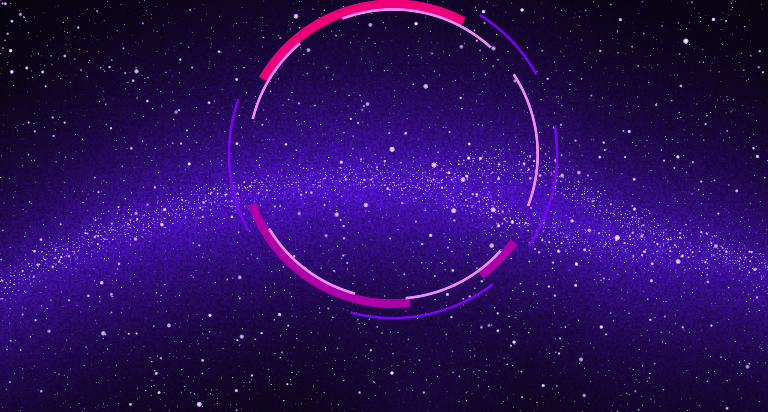
A Shadertoy shader for this background:

```glsl
const vec3 PINK = vec3(0.93, 0.0, 0.48);
const vec3 MAGENTA = vec3(0.68, 0.0, 0.66);
const vec3 LILAC = vec3(0.92, 0.55, 0.98);
const vec3 VIOLET = vec3(0.48, 0.01, 0.98);
const vec2 RING_CENTER = vec2(0.954, 0.626);

// Two-channel hash without sine
vec2 hash22(vec2 p) {
    vec3 q = fract(p.xyx * vec3(0.1031, 0.1030, 0.0973));
    q += dot(q, q.yzx + 33.33);
    return fract((q.xx + q.yz) * q.zy);
}

float bell(float x, float width) {
    return exp(-x * x / (width * width));
}

// Height of the galactic arch and its two branches
float archHeight(float x) {
    return 0.305 + 0.57 * x - 0.31 * x * x + 0.055 * smoothstep(1.55, 1.87, x);
}

float upperBranch(float x) {
    return archHeight(x) + 0.07 * bell(x - 1.29, 0.16);
}

float lowerBranch(float x) {
    return archHeight(x) - 0.08 * bell(x - 1.36, 0.24);
}

float streamDensity(vec2 p, float width) {
    return max(bell(p.y - upperBranch(p.x), width),
               bell(p.y - lowerBranch(p.x), width));
}

// Violet haze around the arch, with a faint pool at the bottom
vec3 nebula(vec2 p, float aspect) {
    float middle = 0.5 * (upperBranch(p.x) + lowerBranch(p.x)) - 0.02;
    float d = length(vec2(p.y - middle, 0.035));
    float side = p.x / aspect * 2.0 - 1.0;
    float light = 0.78 * exp(-d / 0.265) * (1.08 - 0.25 * side * side);
    light += 0.09 * exp(-dot(p - vec2(1.02, 0.0), p - vec2(1.02, 0.0)) / 0.03);
    float grain = hash22(floor(p * 274.0)).x;
    light *= 0.8 + 0.4 * grain;
    return vec3(0.01, 0.01, 0.008) + light * vec3(0.385, 0.07, 1.0);
}

// Jittered stars: rgb colour, alpha coverage
vec4 starLayer(vec2 p, float scale, float seed, float sparse, float dense,
               float spread, float radius, float pixel) {
    vec2 cell = floor(p * scale);
    vec2 place = hash22(cell + seed);
    vec2 traits = hash22(cell + seed + 71.7);
    vec2 center = (cell + 0.2 + 0.6 * place) / scale;
    float density = sparse + dense * streamDensity(center, spread);
    float size = radius * (0.65 + 0.35 * traits.y);
    float d = length(p - center);
    float disc = 1.0 - smoothstep(size - 0.5 * pixel, size + 0.5 * pixel, d);
    float core = 1.0 - smoothstep(0.3 * size, size, d);
    vec3 tint = mix(vec3(0.62, 0.38, 0.95), vec3(1.0, 0.95, 1.0),
                    max(core, 0.6 * traits.y));
    return vec4(tint, disc * step(traits.x, density) * (0.5 + 0.5 * traits.y));
}

// Coverage of a ring segment; span holds its end angles in degrees
float arcMask(vec2 p, vec2 span, float radius, float halfWidth, float pixel) {
    vec2 ends = radians(span);
    float turn = atan(p.y, p.x) - 0.5 * (ends.x + ends.y);
    float offset = abs(mod(turn + 3.14159, 6.28318) - 3.14159);
    float along = (offset - 0.5 * (ends.y - ends.x)) * length(p);
    float d = max(abs(length(p) - radius) - halfWidth, along);
    return 1.0 - smoothstep(-0.5 * pixel, 0.5 * pixel, d);
}

void mainImage(out vec4 fragColor, in vec2 fragCoord) {
    vec2 p = fragCoord / iResolution.y;
    float pixel = 1.0 / iResolution.y;
    vec3 color = nebula(p, iResolution.x / iResolution.y);

    // Fine dust gathered along the streams
    for (int i = 0; i < 4; i++) {
        float k = float(i);
        float scale = 65.0 + 36.0 * k;
        vec4 dust = starLayer(p, scale, 17.0 * k + 3.0, 0.025, 0.34,
                              0.022 + 0.006 * k, 0.19 / scale, pixel);
        color = mix(color, dust.rgb, dust.a * 0.85);
    }

    // Larger scattered stars
    for (int i = 0; i < 2; i++) {
        float k = float(i);
        vec4 star = starLayer(p, 13.0 + 14.0 * k, 41.0 * k + 9.0, 0.09, 0.22,
                              0.07, 0.0064 - 0.0022 * k, pixel);
        color = mix(color, star.rgb, star.a);
    }

    // Broken ring: outer lines, heavy arcs, inner lines
    vec2 q = p - RING_CENTER;
    vec2 outerSpans[4] = vec2[4](vec2(29, 58), vec2(160.5, 208),
                                 vec2(-34, 10), vec2(255, 307.5));
    vec2 innerSpans[5] = vec2[5](vec2(47.5, 110.5), vec2(130, 166),
                                 vec2(-21, 33.5), vec2(211, 254.7), vec2(275, 318));
    for (int i = 0; i < 4; i++)
        color = mix(color, VIOLET, arcMask(q, outerSpans[i], 0.398, 0.003, pixel));
    color = mix(color, PINK, arcMask(q, vec2(62, 150), 0.364, 0.0115, pixel));
    color = mix(color, MAGENTA, arcMask(q, vec2(199.5, 276.5), 0.363, 0.0105, pixel));
    color = mix(color, MAGENTA, arcMask(q, vec2(306, 324), 0.363, 0.0105, pixel));
    for (int i = 0; i < 5; i++)
        color = mix(color, LILAC, arcMask(q, innerSpans[i], 0.351, 0.0033, pixel));

    fragColor = vec4(color, 1.0);
}
```
